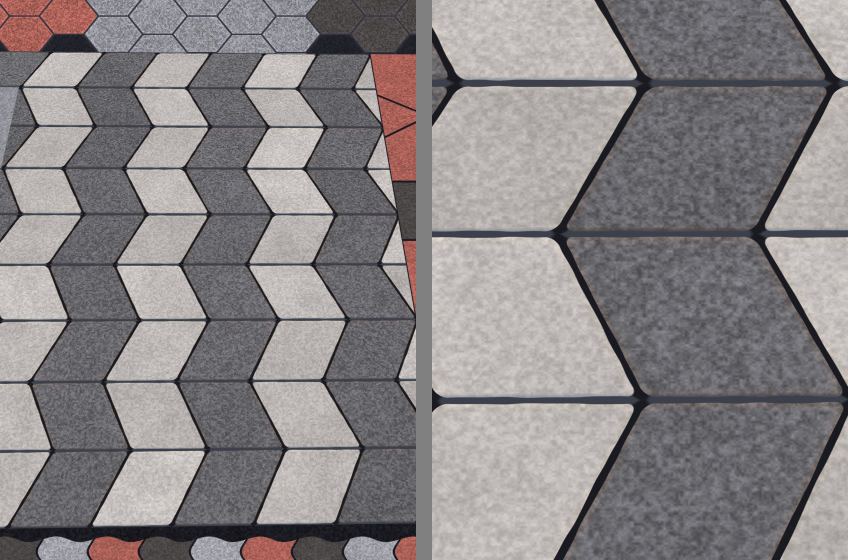
Left, the full canvas; right, a detail of the centre.
A Shadertoy shader for this pattern:

```glsl
// Zigzag paving of pale and charcoal rhombic stones seen in perspective, framed by hexagon and wavy pavers.

const vec3 PALE = vec3(0.745, 0.725, 0.715);
const vec3 CHARCOAL = vec3(0.40, 0.40, 0.42);
const vec3 GRANITE = vec3(0.57, 0.57, 0.60);
const vec3 BRICK = vec3(0.67, 0.38, 0.345);
const vec3 UMBER = vec3(0.30, 0.28, 0.28);
const vec3 JOINT = vec3(0.10, 0.10, 0.125);

float hash(vec2 p) {
    vec3 q = fract(p.xyx * 0.1031);
    q += dot(q, q.yzx + 33.33);
    return fract((q.x + q.y) * q.z);
}

float noise(vec2 p) {
    vec2 i = floor(p), f = fract(p);
    f = f * f * (3.0 - 2.0 * f);
    return mix(mix(hash(i), hash(i + vec2(1, 0)), f.x),
               mix(hash(i + vec2(0, 1)), hash(i + vec2(1, 1)), f.x), f.y);
}

// Pitted concrete: coarse and fine grains plus broad stains
vec3 stone(vec3 base, vec2 p, float rough) {
    float grain = 0.6 * noise(p) + 0.4 * noise(p * 2.3 + 17.0) - 0.5;
    float stain = noise(p * 0.08 + 5.0) - 0.5;
    return base * (1.0 + rough * grain + 0.08 * stain);
}

float cover(float d, float px) {
    return smoothstep(-px, px, d);
}

// Ground plane: x = column, y = row, z = column width, w = row height
vec4 ground(vec2 p) {
    float y = p.y - (p.x - 0.371) * mix(0.01, -0.014, p.y);
    float width = 0.0893 + 0.061 * y;
    float row = (10.52 - 1.0 / width) / 0.411;
    float axis = 0.3775 - 0.0085 * (y - 0.094);
    return vec4((p.x - axis) / width, row, width, 6.74 * width * width);
}

vec3 zigzagStones(vec4 g, float px) {
    float lean = 0.44;
    float u = g.x + lean * abs(mod(g.y + 1.0, 2.0) - 1.0);
    vec2 id = floor(vec2(u, g.y)), f = fract(vec2(u, g.y));
    bool dark = mod(id.x, 2.0) < 0.5;
    float slant = g.w / length(vec2(g.w, lean * g.z));

    // Rounded distance from the stone's edge
    vec2 edge = min(f, 1.0 - f) * vec2(g.z * slant, g.w);
    float radius = 0.065 * g.z;
    float d = radius - length(max(radius - edge, 0.0));

    vec3 base = (dark ? CHARCOAL : PALE) * (0.95 + 0.1 * hash(id + 40.0));
    vec3 col = stone(base, g.xy * 38.0 + id * 7.0, dark ? 0.62 : 0.25);

    // Worn warm rim, sunlit upper edge, bluish lower chamfer
    float rim = 1.0 - smoothstep(0.0, 0.07 * g.z, d);
    col *= mix(vec3(1), dark ? vec3(1.08, 0.98, 0.90) : vec3(1.02, 1.0, 0.97), rim);
    float top = 1.0 - smoothstep(0.0, 0.05 * g.z, f.y * g.w);
    float base0 = 1.0 - smoothstep(0.015 * g.z, 0.04 * g.z, (1.0 - f.y) * g.w);
    col *= 1.0 + 0.09 * top;
    col = mix(col, dark ? vec3(0.25, 0.26, 0.30) : vec3(0.48, 0.53, 0.60), 0.65 * base0);

    float flatJoint = smoothstep(0.0, 0.03 * g.z, edge.x - edge.y);
    vec3 joint = mix(JOINT, vec3(0.23, 0.25, 0.29), flatJoint);
    float gap = 0.016 * g.z * (0.75 + 0.5 * noise(g.xy * 9.0));
    return mix(joint, col, cover(d - gap, px));
}

// Triangular stones filling the right border
vec3 borderStones(vec4 g, float px) {
    float side = g.x - 2.97;
    float wedge = abs(abs(g.y - 1.7) + 0.65 * side - 0.55);
    float band = abs(g.y - 3.9) - 0.62;
    vec3 col = stone(band < 0.0 ? UMBER : BRICK, g.xy * 38.0, 0.45);
    float d = min(min(wedge, abs(band)) * g.w, side * g.z);
    return mix(JOINT, col, cover(d - 0.0018, px));
}

vec3 hexagonStones(vec2 p, float px) {
    vec2 pitch = vec2(3.0, 1.732);
    vec2 q = (p - vec2(0.361, 0.0612)) * vec2(18.9, 26.6);
    vec2 a = q - pitch * round(q / pitch);
    vec2 b = q - pitch * (round(q / pitch - 0.5) + 0.5);
    vec2 cell = dot(a, a) < dot(b, b) ? a : b;
    vec2 centre = q - cell;
    float column = round(centre.x / 1.5);
    vec3 base = column < -2.5 ? BRICK : column > 2.5 ? UMBER : GRANITE;
    if (abs(column) > 2.5 && centre.y > 0.3) base = JOINT * 1.3;
    vec2 c = abs(cell);
    float d = 0.866 - max(c.y, dot(c, vec2(0.866, 0.5)));
    vec3 col = stone(base, p * 390.0, 0.6);
    col *= 1.0 + 0.1 * (1.0 - smoothstep(0.05, 0.13, d));
    return mix(JOINT * 2.0, col, cover(d * 0.045 - 0.0014, px));
}

vec3 wavyStones(vec2 p, float px) {
    float s = (p.x + 0.0195 + 0.006 * sin(p.y * 110.0)) / 0.0911;
    float f = fract(s), kind = mod(floor(s), 3.0);
    vec3 base = kind < 0.5 ? UMBER : kind < 1.5 ? GRANITE * 1.1 : BRICK;
    float rise = p.y - 0.961 + 0.005 * sin(6.283 * f);
    float d = min(min(f, 1.0 - f) * 0.0911, rise);
    vec3 grit = stone(JOINT, p * 260.0, 1.0);
    return mix(grit, stone(base, p * 350.0, 0.45), cover(d - 0.002, px));
}

void mainImage(out vec4 fragColor, in vec2 fragCoord) {
    float px = 0.75 / iResolution.y;
    vec2 p = vec2(fragCoord.x, iResolution.y - fragCoord.y) / iResolution.y;
    vec4 g = ground(p);

    // Main field with its side borders
    vec3 col = zigzagStones(g, px);
    float corner = min(min(g.y - 1.0, 3.0 - g.y) * g.w, (-3.47 - g.x) * g.z);
    col = mix(col, stone(GRANITE, g.xy * 38.0, 0.4), cover(corner, px));
    col = mix(col, borderStones(g, px), cover((g.x - 2.97) * g.z, px));

    // Neighbouring pavers above and below
    col = mix(hexagonStones(p, px), col, cover(g.y * g.w, px));
    col = mix(col, wavyStones(p, px), cover((g.y - 9.0) * g.w, px));
    fragColor = vec4(clamp(col, 0.0, 1.0), 1.0);
}
```
